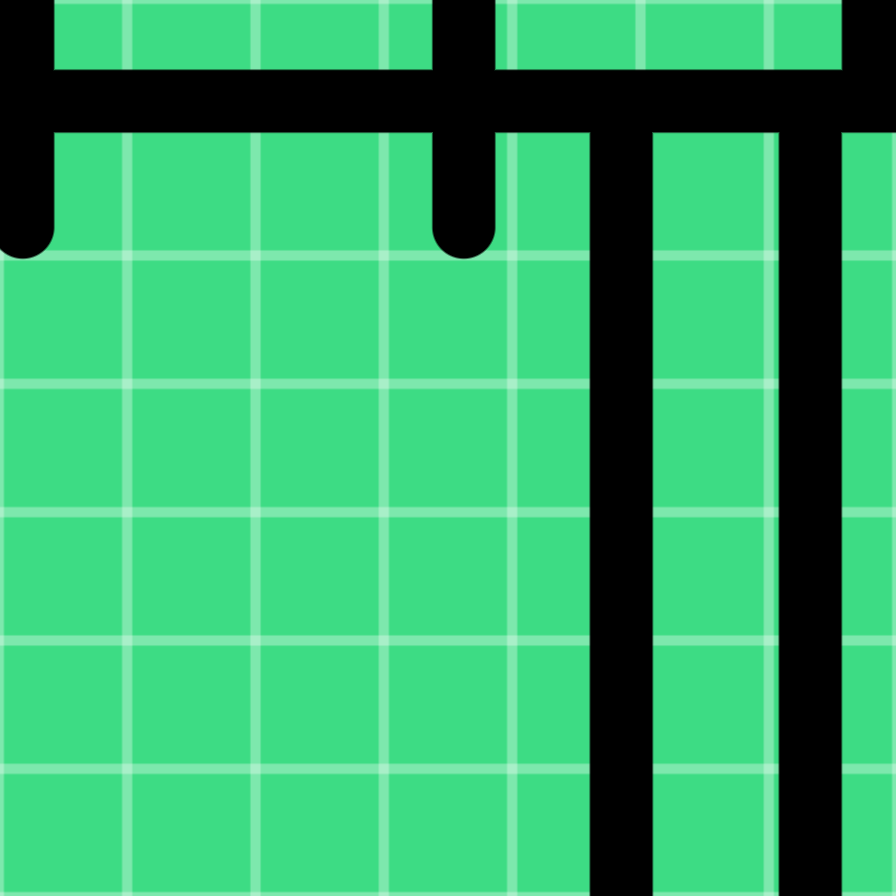
This background is drawn by a WebGL 1 fragment shader. Its source:

```glsl
precision highp float;
// Flat green sheet with a translucent white square grid, crossed by thick
// black round-capped strokes. Grid lines come from a mirrored repeat, strokes
// from segment distances whose centres sit on a lattice of half-widths.

uniform vec2 u_resolution;

const vec3 SHEET_GREEN = vec3(0.24, 0.863, 0.518);
const vec3 GRID_WHITE = vec3(1.0);
const vec3 STROKE_BLACK = vec3(0.0);

const float GRID_PITCH = 0.14323;
const float GRID_OFFSET = -0.0013;
const float GRID_HALF_WIDTH = 0.0057;
const float GRID_ALPHA = 0.33;

const float STROKE_RADIUS = 0.03516;                // also the lattice step
const vec2 STROKE_ORIGIN = vec2(0.0254, 0.88705);   // left stub meets the bar
const float STUB_DROP = 4.0;                        // in lattice steps
const float FAR = 60.0;                             // beyond the canvas
const float EDGE_PIXELS = 2.0;                      // width of the soft edge

// Linear coverage of a shape from its signed distance.
float coverage(float dist, float softness) {
  return clamp(0.5 - dist / softness, 0.0, 1.0);
}

// Distance from p to the segment a-b.
float segmentDistance(vec2 p, vec2 a, vec2 b) {
  vec2 ab = b - a;
  return length(p - a - ab * clamp(dot(p - a, ab) / dot(ab, ab), 0.0, 1.0));
}

// Distance to a vertical stroke in lattice units.
float verticalStroke(vec2 p, float x, float low, float high) {
  return segmentDistance(p, vec2(x, low), vec2(x, high));
}

// Signed distance to all strokes, in canvas units.
float strokeDistance(vec2 uv) {
  vec2 p = (uv - STROKE_ORIGIN) / STROKE_RADIUS;
  float d = abs(p.y);                                   // full-width bar
  d = min(d, verticalStroke(p, 0.0, -STUB_DROP, FAR));  // stubs through it
  d = min(d, verticalStroke(p, 14.0, -STUB_DROP, FAR));
  d = min(d, verticalStroke(p, 19.0, -FAR, 0.0));       // posts below it
  d = min(d, verticalStroke(p, 25.0, -FAR, 0.0));
  d = min(d, verticalStroke(p, 27.0, 0.0, FAR));        // post above it
  return (d - 1.0) * STROKE_RADIUS;
}

void main() {
  float canvas = min(u_resolution.x, u_resolution.y);
  vec2 uv = gl_FragCoord.xy / canvas;
  float softness = EDGE_PIXELS / canvas;

  // Grid: the two directions are blended in turn, so crossings are brighter.
  vec2 cell = mod(uv - GRID_OFFSET + 0.5 * GRID_PITCH, GRID_PITCH);
  vec2 lineDist = abs(cell - 0.5 * GRID_PITCH) - GRID_HALF_WIDTH;
  vec3 color = SHEET_GREEN;
  color = mix(color, GRID_WHITE, GRID_ALPHA * coverage(lineDist.x, softness));
  color = mix(color, GRID_WHITE, GRID_ALPHA * coverage(lineDist.y, softness));

  // Strokes on top.
  color = mix(color, STROKE_BLACK, coverage(strokeDistance(uv), softness));
  gl_FragColor = vec4(color, 1.0);
}
```
